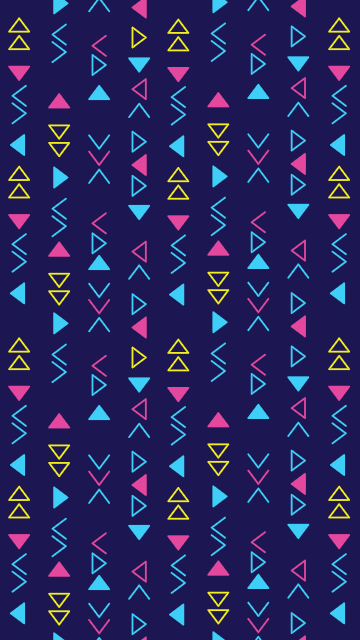
Give the GLSL for this pattern, as a WebGL 1 fragment shader.

```glsl
precision highp float;
// Columns of small triangles, chevrons and zigzags in neon inks on deep indigo.

uniform vec2 u_resolution;

const vec3 INDIGO = vec3(0.11, 0.09, 0.32);
const vec3 CYAN = vec3(0.24, 0.81, 0.97);
const vec3 PINK = vec3(0.89, 0.28, 0.62);
const vec3 YELLOW = vec3(0.95, 0.93, 0.12);

const vec2 UP = vec2(0.0, -1.0);
const vec2 DOWN = vec2(0.0, 1.0);
const vec2 LEFT = vec2(-1.0, 0.0);
const vec2 RIGHT = vec2(1.0, 0.0);

const float PERIOD = 384.0;   // height of one full repeat
const float HALF_STROKE = 1.1;

float segment(vec2 p, vec2 a, vec2 b) {
  vec2 ab = b - a;
  return length(p - a - ab * clamp(dot(p - a, ab) / dot(ab, ab), 0.0, 1.0));
}

// Turns p so that the apex points along +y, and mirrors it about that axis.
vec2 facing(vec2 p, vec2 apex) {
  return vec2(abs(p.x * apex.y - p.y * apex.x), dot(p, apex));
}

float chevron(vec2 p, vec2 apex) {
  return segment(facing(p, apex), vec2(0.0, 8.0), vec2(12.0, -8.0)) - HALF_STROKE;
}

float outline(vec2 p, vec2 apex) {
  vec2 q = facing(p, apex);
  float base = segment(q, vec2(0.0, -8.0), vec2(12.0, -8.0));
  return min(chevron(p, apex), base - HALF_STROKE);
}

float solid(vec2 p, vec2 apex) {
  vec2 q = facing(p, apex);
  bool inside = q.y > -8.0 && 4.0 * q.x + 3.0 * (q.y - 8.0) < 0.0;
  return inside ? -2.0 : outline(p, apex);
}

float zigzag(vec2 p) {
  return min(chevron(p + vec2(0.0, 10.5), LEFT), chevron(p - vec2(0.0, 10.5), RIGHT));
}

float outlinePair(vec2 p, vec2 apex) {
  return outline(vec2(p.x, abs(p.y) - 10.5), apex * vec2(1.0, p.y < 0.0 ? -1.0 : 1.0));
}

float wrapped(float y) {
  return mod(y + 0.5 * PERIOD, PERIOD) - 0.5 * PERIOD;
}

// Local position for a mark drawn twice per period, at first and first + gap.
vec2 twice(vec2 p, float first, float gap) {
  float a = wrapped(p.y - first);
  float b = wrapped(p.y - first - gap);
  return vec2(p.x, abs(a) < abs(b) ? a : b);
}

void ink(inout vec3 color, float d, vec3 tint) {
  float pixel = 432.0 / u_resolution.x;
  color = mix(color, tint, clamp(0.5 - d / pixel, 0.0, 1.0));
}

void main() {
  // Canvas is 432 units wide, measured downward from the top edge.
  vec2 p = vec2(gl_FragCoord.x, u_resolution.y - gl_FragCoord.y) * 432.0 / u_resolution.x;

  // Four lanes make a tile; odd tiles sit slightly off the grid.
  float column = floor((p.x + 1.0) / 48.0);
  float lane = mod(column, 4.0);
  bool oddTile = mod(column, 8.0) > 3.5;
  p.x -= 23.0 + 48.0 * column;
  if (oddTile) p -= vec2(-1.0, lane < 0.5 ? 1.5 : -1.3);

  vec3 color = INDIGO;
  if (lane < 0.5) {
    // Rising yellow pairs
    ink(color, outlinePair(twice(p, 40.5, 178.0), UP), YELLOW);
    ink(color, solid(twice(p, 88.0, 178.0), DOWN), PINK);
    ink(color, zigzag(twice(p, 125.5, 178.0)), CYAN);
    ink(color, solid(twice(p, 174.0, 178.0) + vec2(2.0, 0.0), LEFT), CYAN);
  } else if (lane < 1.5) {
    // Falling yellow pairs
    ink(color, solid(twice(p, 121.0, 178.0), UP), PINK);
    ink(color, outlinePair(twice(p, 169.0, 178.0), DOWN), YELLOW);
    ink(color, solid(twice(p, 213.0, 175.0) - vec2(2.0, 0.0), RIGHT), CYAN);
    ink(color, zigzag(twice(p, 261.0, 175.0)), CYAN);
  } else if (lane < 2.5) {
    // Stacked chevrons
    ink(color, chevron(twice(p, 170.5, 178.0), DOWN), CYAN);
    ink(color, chevron(twice(p, 190.0, 178.0), DOWN), PINK);
    ink(color, chevron(twice(p, 211.5, 178.0), UP), CYAN);
    ink(color, chevron(twice(p, 268.0, 171.0), LEFT), PINK);
    ink(color, outline(twice(p, 292.0, 170.0), RIGHT), CYAN);
    ink(color, solid(twice(p, 315.0, 180.0), UP), CYAN);
  } else {
    // Sideways triangles, with one yellow accent in even tiles
    bool accent = !oddTile && mod(p.y, PERIOD) < 100.0;
    ink(color, outline(twice(p, 170.0, 195.0), RIGHT), CYAN);
    ink(color, solid(twice(p, 198.0, 195.0), LEFT), PINK);
    ink(color, outline(twice(p, 223.0, 206.0), RIGHT), accent ? YELLOW : CYAN);
    ink(color, solid(twice(p, 255.0, 207.0), DOWN), CYAN);
    ink(color, outline(twice(p, 302.0, 189.0), LEFT), PINK);
    ink(color, chevron(twice(p, 326.5, 190.0), UP), CYAN);
  }
  gl_FragColor = vec4(color, 1.0);
}
```
